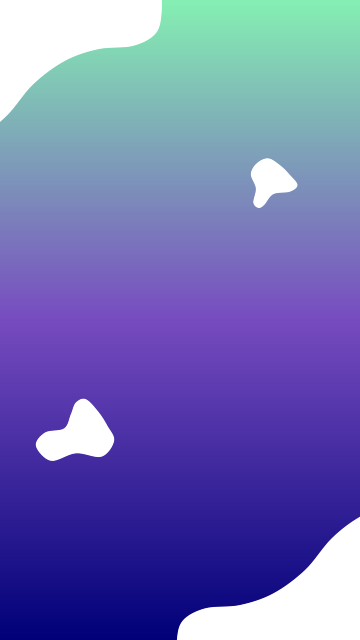
This background is drawn by a Shadertoy shader. Its source:

```glsl
// Mint-to-violet-to-navy vertical gradient with white wavy corners and two soft blobs.

const vec2 CANVAS = vec2(432.0, 768.0);   // design units, y pointing down
const int KNOTS = 12;
const int STEPS = 8;                      // chords per spline span

const vec3 MINT   = vec3(0.52, 0.94, 0.70);
const vec3 VIOLET = vec3(0.465, 0.295, 0.75);
const vec3 NAVY   = vec3(0.0, 0.0, 0.47);
const vec3 WHITE  = vec3(1.0);

// Point on a Catmull-Rom span running from b to c.
vec2 splinePoint(vec2 a, vec2 b, vec2 c, vec2 d, float t) {
    vec2 linear = c - a;
    vec2 square = 2.0 * a - 5.0 * b + 4.0 * c - d;
    vec2 cubic  = 3.0 * (b - c) + d - a;
    return b + 0.5 * t * (linear + t * (square + t * cubic));
}

float segmentDistance(vec2 p, vec2 a, vec2 b) {
    vec2 ap = p - a, ab = b - a;
    return length(ap - ab * clamp(dot(ap, ab) / dot(ab, ab), 0.0, 1.0));
}

// True when a ray from p towards +x crosses the segment.
bool crossesRay(vec2 p, vec2 a, vec2 b) {
    if ((a.y > p.y) == (b.y > p.y)) return false;
    return p.x < a.x + (b.x - a.x) * (p.y - a.y) / (b.y - a.y);
}

// Signed distance to a closed smooth outline, negative inside.
float outlineDistance(vec2 p, vec2 knots[KNOTS]) {
    float dist = 1e5;
    float side = 1.0;
    vec2 start = knots[0];
    for (int i = 0; i < KNOTS; i++) {
        vec2 before = knots[(i + KNOTS - 1) % KNOTS];
        vec2 from   = knots[i];
        vec2 to     = knots[(i + 1) % KNOTS];
        vec2 after  = knots[(i + 2) % KNOTS];
        for (int j = 1; j <= STEPS; j++) {
            vec2 end = splinePoint(before, from, to, after, float(j) / float(STEPS));
            dist = min(dist, segmentDistance(p, start, end));
            if (crossesRay(p, start, end)) side = -side;
            start = end;
        }
    }
    return side * dist;
}

// Wave that fills the upper left corner.
float cornerWave(vec2 p) {
    return outlineDistance(p, vec2[KNOTS](
        vec2(180, -50), vec2(192, -18), vec2(194, 14), vec2(187, 40),
        vec2(160, 55), vec2(118, 59), vec2(78, 73), vec2(40, 101),
        vec2(8, 139), vec2(-26, 165), vec2(-70, 185), vec2(-100, -80)));
}

float wedgeBlob(vec2 p) {
    return outlineDistance(p, vec2[KNOTS](
        vec2(322, 190), vec2(337, 199), vec2(348, 210), vec2(357, 222),
        vec2(348, 230), vec2(328, 233), vec2(317, 246), vec2(310, 249.5),
        vec2(304, 243), vec2(307, 226), vec2(301, 209), vec2(308, 196)));
}

float trefoilBlob(vec2 p) {
    return outlineDistance(p, vec2[KNOTS](
        vec2(103, 479), vec2(118, 494), vec2(129, 511), vec2(137, 529),
        vec2(122, 548), vec2(91, 544), vec2(61, 553), vec2(43, 535),
        vec2(54, 519), vec2(77, 514), vec2(85, 497), vec2(91, 483)));
}

// Three-stop gradient, t running from top (0) to bottom (1).
vec3 backdrop(float t) {
    vec3 upper = mix(MINT, VIOLET, clamp(2.0 * t, 0.0, 1.0));
    return mix(upper, NAVY, clamp(2.0 * t - 1.0, 0.0, 1.0));
}

void mainImage(out vec4 fragColor, in vec2 fragCoord) {
    vec2 uv = fragCoord / iResolution.xy;
    vec2 p = vec2(uv.x, 1.0 - uv.y) * CANVAS;
    float pixel = CANVAS.y / iResolution.y;

    // The lower corner is the same wave, half-turned and shifted.
    vec2 turned = CANVAS - p + vec2(-26.0, 17.0);
    float corners = min(cornerWave(p), cornerWave(turned));
    float blobs = min(wedgeBlob(p), trefoilBlob(p));
    float shape = min(corners, blobs);

    float cover = smoothstep(0.6 * pixel, -0.6 * pixel, shape);
    fragColor = vec4(mix(backdrop(1.0 - uv.y), WHITE, cover), 1.0);
}
```
